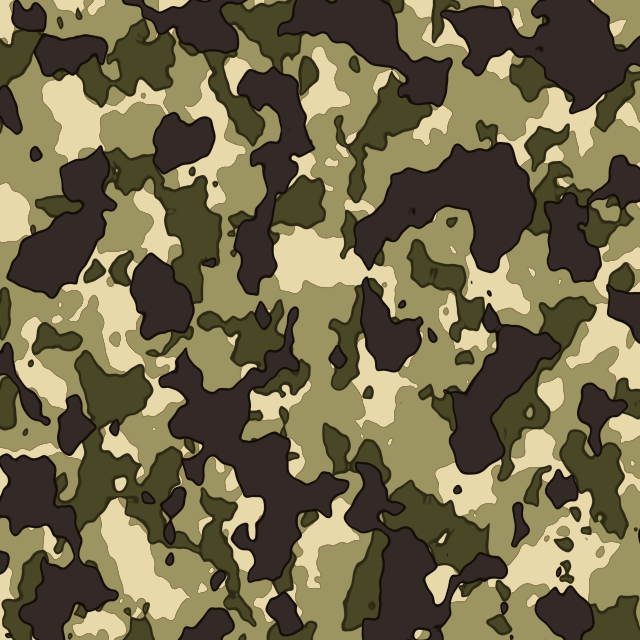
Reproduce this pattern procedurally as a three.js fragment shader.

```glsl
// Woodland camouflage: cream, green and dark brown blotches over olive.
// Each layer is a thresholded fractal noise field, turned into an approximate
// distance so that its edge and its thin dark rim have an even width.

varying vec2 vUv;

// Unit gradient vector for a lattice point
vec2 latticeGradient(vec2 cell) {
  vec3 h = fract(vec3(cell.xyx) * vec3(0.1031, 0.1030, 0.0973));
  h += dot(h, h.yzx + 33.33);
  float angle = 6.28318 * fract((h.x + h.y) * h.z);
  return vec2(cos(angle), sin(angle));
}

float gradientNoise(vec2 p) {
  vec2 i = floor(p);
  vec2 f = p - i;
  vec2 u = f * f * f * (f * (f * 6.0 - 15.0) + 10.0);
  float a = dot(latticeGradient(i), f);
  float b = dot(latticeGradient(i + vec2(1.0, 0.0)), f - vec2(1.0, 0.0));
  float c = dot(latticeGradient(i + vec2(0.0, 1.0)), f - vec2(0.0, 1.0));
  float d = dot(latticeGradient(i + 1.0), f - 1.0);
  return mix(mix(a, b, u.x), mix(c, d, u.x), u.y);
}

// Broad blotches with two finer octaves that make the edges wobble
float blotchField(vec2 p) {
  mat2 turn = mat2(0.8, 0.6, -0.6, 0.8);
  float sum = 0.0;
  float amplitude = 1.0;
  for (int i = 0; i < 3; i++) {
    sum += amplitude * gradientNoise(p);
    p = turn * p * 2.1 + 17.3;
    amplitude *= 0.49;
  }
  return sum;
}

// Blotches are slightly taller than wide, on a tilted lattice
float field(vec2 uv, float frequency, vec2 offset) {
  vec2 p = uv * vec2(1.0, 0.83) * frequency;
  return blotchField(mat2(0.88, 0.47, -0.47, 0.88) * p + offset);
}

// Signed distance to the blotch edge in canvas units, positive inside
float blotchDistance(vec2 uv, float frequency, vec2 offset, float threshold) {
  float e = 0.001;
  float here = field(uv, frequency, offset);
  vec2 slope = vec2(field(uv + vec2(e, 0.0), frequency, offset),
                    field(uv + vec2(0.0, e), frequency, offset)) - here;
  return (here - threshold) / max(length(slope) / e, 1.5);
}

// Lay a flat colour with a darker rim over what lies below
vec3 paintLayer(vec3 below, vec3 fill, vec3 rim, float rimWidth, float d) {
  vec3 paint = mix(rim, fill, smoothstep(rimWidth * 0.6, rimWidth * 1.3, d));
  return mix(below, paint, smoothstep(-0.0011, 0.0011, d));
}

void main() {
  vec3 olive = vec3(0.61, 0.58, 0.38);
  vec3 cream = vec3(0.91, 0.85, 0.67);
  vec3 green = vec3(0.29, 0.28, 0.15);
  vec3 brown = vec3(0.20, 0.16, 0.15);

  float creamEdge = blotchDistance(vUv, 10.6, vec2(41.7, 12.4), 0.095);
  float greenEdge = blotchDistance(vUv, 11.0, vec2(73.2, 95.6), 0.135);
  float brownEdge = blotchDistance(vUv, 8.6, vec2(18.9, 57.1), 0.135);

  vec3 color = olive;
  color = paintLayer(color, cream, vec3(0.56, 0.49, 0.31), 0.0018, creamEdge);
  color = paintLayer(color, green, vec3(0.18, 0.16, 0.08), 0.0048, greenEdge);
  color = paintLayer(color, brown, vec3(0.08, 0.05, 0.03), 0.0038, brownEdge);

  gl_FragColor = vec4(color, 1.0);
}
```
